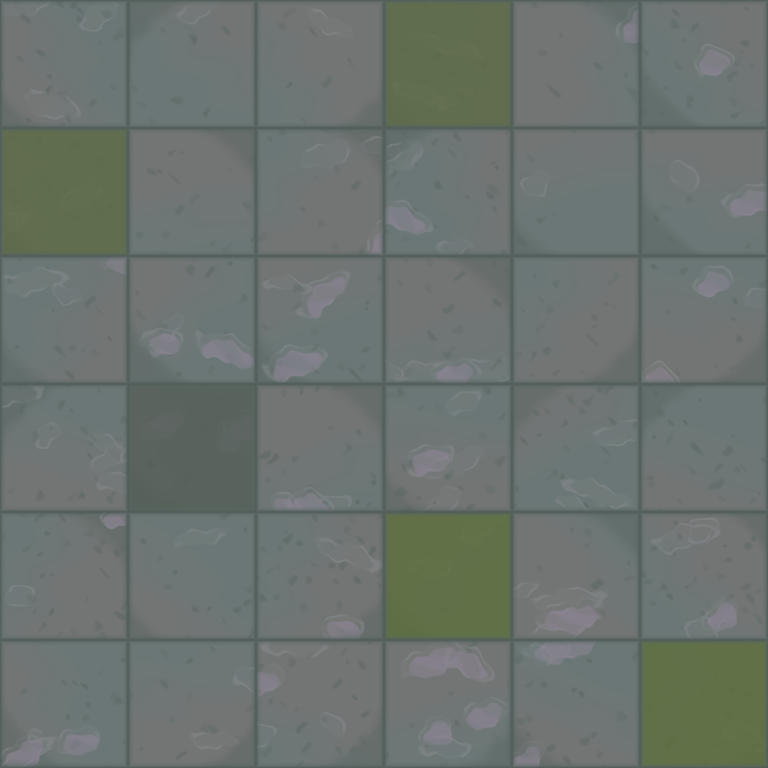
This texture is drawn by a WebGL 2 fragment shader. Its source:

```glsl
#version 300 es
precision highp float;

#define GRID 6.0
#define GROUT 0.013
#define SPECK_GRID 8.0
#define SPECK_SHADE 0.55
#define FLAKES 6
#define FLAKE_WARP 0.016
#define FLAKE_LINE 0.003
#define CORNER_SHADE 0.5
#define GLAZE_FADE 0.22

uniform vec2 u_resolution;
out vec4 fragColor;

const vec3 COOL = vec3(0.420, 0.468, 0.464);
const vec3 WARM = vec3(0.452, 0.457, 0.454);
const vec3 SHADOW = vec3(0.350, 0.400, 0.385);
const vec3 JOINT = vec3(0.315, 0.365, 0.355);
const vec3 LILAC = vec3(0.555, 0.520, 0.585);
const vec3 RIM = vec3(0.525, 0.535, 0.550);
const vec3 SLATE = vec3(0.350, 0.388, 0.365);
const vec3 MOSS_BRIGHT = vec3(0.380, 0.440, 0.280);
const vec3 MOSS_DULL = vec3(0.380, 0.430, 0.305);

// Cells with a coloured glaze; the last one is slate
const vec2 GLAZED[5] = vec2[5](vec2(3, 5), vec2(0, 4), vec2(3, 1), vec2(5, 0), vec2(1, 2));

vec3 hash3(vec2 p) {
  vec3 q = fract(vec3(p.xyx) * vec3(0.1031, 0.1030, 0.0973) + 0.137);
  q += dot(q, q.yxz + 33.33);
  return fract((q.xxy + q.yzz) * q.zyx);
}

vec2 waves(vec2 p, float phase) {
  return sin(p.yx * 19.0 + phase) + 0.6 * sin(p.yx * 43.0 + p * 17.0 - phase * 2.0);
}

// Small irregular pits from jittered cells
float specks(vec2 p, vec2 cell, float density) {
  vec2 g = p * SPECK_GRID + 0.18 * waves(p, cell.x + cell.y * 3.0);
  vec2 base = floor(g);
  float cover = 0.0;
  for (int y = -1; y <= 1; y++)
    for (int x = -1; x <= 1; x++) {
      vec2 id = base + vec2(x, y);
      vec3 h = hash3(id + cell * 17.0 + 5.0);
      vec3 k = hash3(id + cell * 29.0 + 71.0);
      vec2 d = (g - id - h.xy) * vec2(0.8 + 0.5 * k.x, 1.0);
      float pit = 1.0 - smoothstep(0.12, 0.36, length(d) / (0.55 + 0.6 * k.y));
      cover = max(cover, pit * step(h.z, density) * (0.4 + 0.6 * k.z));
    }
  return cover;
}

// Chipped glaze: x is the rim, y the pale body, z the lilac fill
vec3 flakes(vec2 p, vec2 cell, float wet, float px) {
  vec3 cover = vec3(0.0);
  for (int i = 0; i < FLAKES; i++) {
    vec2 seed = cell * 13.0 + float(i) * 7.0;
    vec3 h = hash3(seed + 3.0), k = hash3(seed + 41.0);
    if (h.z > wet) continue;
    float turn = (k.x - 0.4) * 1.3;
    vec2 d = mat2(cos(turn), -sin(turn), sin(turn), cos(turn)) * (p - h.xy);
    vec2 size = vec2(0.09 + 0.19 * k.y, 0.045 + 0.07 * k.z);
    float phase = 6.28 * k.x + float(i);
    d += FLAKE_WARP * waves(d, phase);
    float dist = (length(d / size) - 1.0) * size.y;
    float broken = 0.25 + 0.75 * smoothstep(-0.5, 0.7, sin(d.x * 17.0 + d.y * 25.0 + phase));
    float rim = 1.0 - smoothstep(FLAKE_LINE, FLAKE_LINE + 1.5 * px, abs(dist));
    float body = 1.0 - smoothstep(-0.02, 0.01, dist);
    float core = 1.0 - smoothstep(-px, px, dist + 0.025 + 0.3 * d.y);
    cover = max(cover, vec3(rim * broken, body, core * step(0.74, k.z) * (0.6 + 0.4 * broken)));
  }
  return cover;
}

void main() {
  vec2 grid = gl_FragCoord.xy / u_resolution * GRID;
  vec2 cell = floor(grid), p = fract(grid);
  float px = GRID / min(u_resolution.x, u_resolution.y);
  vec3 h = hash3(cell + 11.0), k = hash3(cell + 53.0);

  // Slow drift from cool to warm, with faint strata
  float angle = 6.28 * h.x;
  vec2 dir = vec2(cos(angle), sin(angle));
  float drift = dot(p - 0.5, dir) + 0.5 * (h.y - 0.5);
  drift += 0.07 * sin(p.y * 13.0 + 2.0 * sin(p.x * 4.0 + angle));
  vec3 color = mix(COOL, WARM, smoothstep(-0.4, 0.4, drift));

  // Curved shade in one corner
  vec2 corner = sign(h.yz - 0.5);
  float arc = length(p - 0.5 + corner * 0.6) + 0.012 * sin(p.x * 21.0 + p.y * 15.0);
  float shade = smoothstep(1.25, 1.38, arc + 0.12 * (k.x - 0.5));
  color = mix(color, SHADOW, shade * CORNER_SHADE);

  // Pits and flaked glaze
  color = mix(color, SHADOW, SPECK_SHADE * specks(p, cell, 0.15 + 0.28 * k.y));
  vec3 chip = flakes(p, cell, 0.75 * k.z, px);
  color = mix(color, RIM, 0.13 * chip.y);
  color = mix(color, RIM, 0.55 * chip.x);
  color = mix(color, LILAC, 0.65 * chip.z);

  // Coloured tiles keep only a trace of the surface below
  for (int i = 0; i < 5; i++) {
    vec3 moss = cell.y < 3.0 ? MOSS_BRIGHT : MOSS_DULL;
    vec3 glaze = i == 4 ? SLATE : moss;
    vec3 trace = glaze + GLAZE_FADE * (color - mix(COOL, WARM, 0.5));
    if (cell == GLAZED[i]) color = trace;
  }

  // Soft tile border, then the joint
  vec2 side = min(p, 1.0 - p);
  float edge = min(side.x, side.y);
  color = mix(color, SHADOW, 0.4 * (1.0 - smoothstep(GROUT, 0.05, edge)));
  float joint = 1.0 - smoothstep(GROUT - px, GROUT + px, edge);
  fragColor = vec4(mix(color, JOINT, 0.8 * joint), 1.0);
}
```
